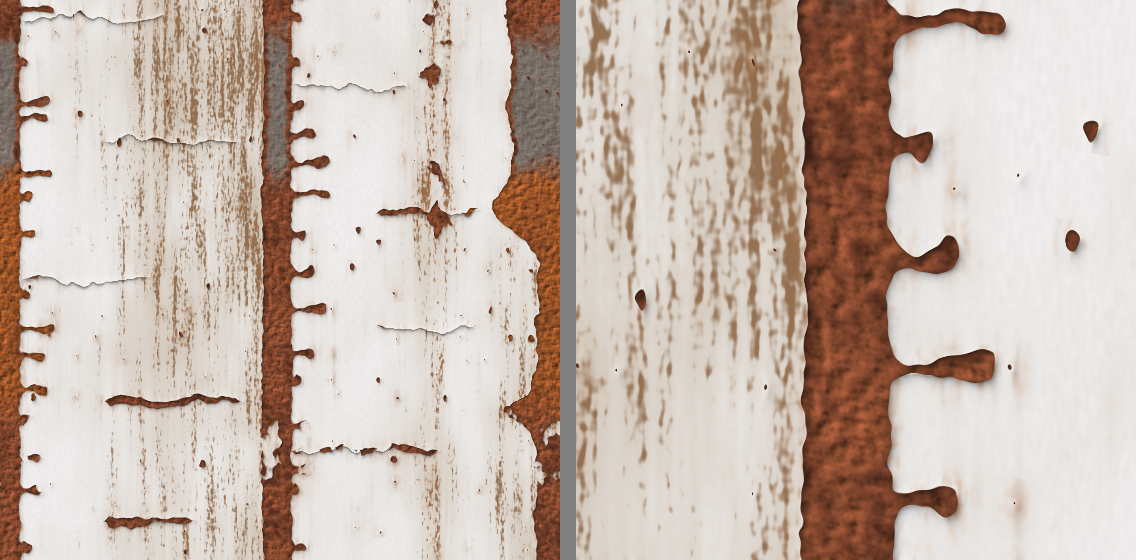
Left: the whole. Right: its middle third, enlarged.
A WebGL 1 fragment shader for this texture:

```glsl
precision highp float;
// Draws white paint peeling off rusted steel bands, with grime streaks and cracks.
uniform vec2 u_resolution;
const vec3 PAINT = vec3(.93, .925, .922), LIP = vec3(.97, .955, .935);
const vec3 DIRT = vec3(.79, .73, .66), STREAK = vec3(.53, .38, .25);
const vec3 RUST = vec3(.55, .30, .19), ORANGE = vec3(.64, .35, .15);
const vec3 DARK = vec3(.27, .14, .105), STEEL = vec3(.47, .43, .40);
const float ROWS = 15., CRACKS = 9.;          // fingers and tears per height
const float SPECKS = 26.;                     // speck cells per side
const float SIDE_EDGE = .035, MID_EDGE = .52; // right edges of the bands
const float STAIN_X = .778;                   // column of rust patches

vec2 hash2(vec2 p) {
  p = vec2(dot(p, vec2(127.1, 311.7)), dot(p, vec2(269.5, 183.3)));
  return fract(sin(p) * 43758.5);
}
float corner(vec2 cell, vec2 o, vec2 f) { return dot(hash2(cell + o) * 2. - 1., f - o); }
// Gradient noise, about -1 to 1
float noise(vec2 p) {
  vec2 i = floor(p), f = p - i, u = f * f * (3. - 2. * f), e = vec2(1, 0);
  return 1.4 * mix(mix(corner(i, e.yy, f), corner(i, e.xy, f), u.x),
                   mix(corner(i, e.yx, f), corner(i, e.xx, f), u.x), u.y);
}
float fbm(vec2 p) {
  return .6 * noise(p) + .3 * noise(p * 2.03 + 17.3) + .18 * noise(p * 4.1 + 52.4);
}
float smoothMin(float a, float b, float k) {
  float h = max(k - abs(a - b), 0.);
  return min(a, b) - h * h / k * .25;
}
float bell(float x, float width) { return exp(-x * x / (width * width)); }
float fall(float a, float b, float x) { return 1. - smoothstep(a, b, x); }

// Knobbed fingers of rust reaching right from an edge at x = 0
float fingers(vec2 p, float seed) {
  float d = 1.;
  for (float k = -1.; k < 2.; k++) {
    float id = floor(p.y * ROWS) + k;
    vec2 h = hash2(vec2(id, seed)), g = hash2(vec2(id, seed + 20.));
    float len = mix(.008, .065, h.x * h.x);
    float y = p.y - (id + .15 + .7 * h.y) / ROWS + .008 * noise(vec2(p.x * 35., id * 7.3));
    float x = clamp(p.x, -.02, len);
    float radius = mix(.0035, .006 + .004 * g.x, smoothstep(.3, 1., x / len));
    d = min(d, length(vec2(p.x - x, y)) - radius);
  }
  return d;
}
// Horizontal tears: x = distance to their rust, y = lip (+) or shadow (-)
vec2 cracks(vec2 p) {
  vec2 tear = vec2(1, 0);
  for (float id = 0.; id < CRACKS; id++) {
    float row = id * 7.3;
    vec2 h = hash2(vec2(id, 3)), g = hash2(vec2(id, 8));
    float start = mix(SIDE_EDGE, MID_EDGE, mod(id, 2.)) + .15 * step(.6, g.x);
    float outside = max(start - p.x, p.x - start - mix(.15, .3, h.x));
    float v = p.y - (id + .3 + .5 * h.y) / CRACKS;
    v += .02 * noise(vec2(p.x * 11., row)) + .009 * noise(vec2(p.x * 42., row));
    float thick = .009 * (noise(vec2(p.x * 24., row + 3.7)) + mix(-.4, .5, step(.55, g.y)));
    float fade = smoothstep(0., .015, -outside);
    tear.x = min(tear.x, max(abs(v) - thick * fade, outside));
    float relief = mix(-exp(min(v, 0.) * 330.), exp(-max(v, 0.) * 130.), smoothstep(-.001, .001, v));
    tear.y += relief * fade;
  }
  return tear;
}
// x = signed distance to rust (negative inside), y = crack relief
vec2 rustField(vec2 p) {
  p += .005 * vec2(noise(p * 36.), noise(p * 36. + 9.));
  p += .0028 * vec2(noise(p * 105.), noise(p * 105. + 5.));
  vec2 tear = cracks(p);
  // Side band, wrapped around the left and right borders
  float x = fract(p.x + .5) - .5;
  float left = -.043 - .045 * smoothstep(.54, .64, p.y) + .02 * fbm(vec2(p.y * 15., 4.5));
  left -= .04 * bell(p.y - .63, .045) + .05 * bell(p.y - .265, .025);
  float side = max(left - x, x - SIDE_EDGE);
  side = smoothMin(side, fingers(vec2(x - SIDE_EDGE, p.y), 1.), .016);
  // Middle band
  float mid = max(.47 + .006 * noise(vec2(p.y * 5., 2.5)) - p.x, p.x - MID_EDGE);
  mid = smoothMin(mid, fingers(vec2(p.x - MID_EDGE, p.y), 6.), .016);
  // Patches down the stain column, and scattered specks
  float limit = .08 + 9. * abs(p.x - STAIN_X) + .35 * fall(.5, .6, p.y);
  float patches = .035 * (limit - fbm(p * vec2(26, 19)));
  vec2 cell = floor(p * SPECKS), g = hash2(cell + 90.);
  float speck = length((p - (cell + .25 + .5 * hash2(cell + 40.)) / SPECKS) * vec2(1.2, .8));
  speck += step(.22, g.y) - mix(.0006, .006, g.x * g.x * g.x * g.x);
  float d = min(min(min(side, mid), min(patches, speck)), tear.x);
  // Paint flakes still clinging to the bands
  float flakes = fbm(p * vec2(30, 18) + 50.) - .05 - 50. * (p.y - .2) * (p.y - .2);
  return vec2(max(d, .03 * flakes), tear.y);
}
vec3 paintColor(vec2 p, float d) {
  float column = bell(p.x - STAIN_X, .04) * mix(.5, .9, smoothstep(.4, .6, p.y));
  float grime = smoothstep(.05, .46, p.x) * fall(.47, .5, p.x) * mix(.65, 1.05, smoothstep(.4, .5, p.y));
  grime += .1 + column + .6 * smoothstep(.82, .95, p.x) * fall(.5, .62, p.y);
  float cloud = fbm(p * vec2(9, 4));
  float fine = noise(p * vec2(300, 95)) + .5 * noise(p * 210.);
  float streak = .8 * noise(p * vec2(62, 4)) + .6 * noise(p * vec2(165, 13)) + .65 * fine;
  float dirt = grime * (.65 + .8 * cloud + .35 * streak) + .02 + .25 * cloud;
  vec3 col = mix(PAINT, DIRT, clamp(dirt, 0., 1.));
  float marks = smoothstep(.45, 1.1, streak + .65 * grime + .4 * cloud - .12) * smoothstep(.03, .4, grime);
  col = mix(col, mix(STREAK, ORANGE * .9, .6 * column), .85 * marks);
  float bleed = exp(-max(d, 0.) * 130.) * smoothstep(-.3, .8, streak + cloud);
  return mix(col, ORANGE, .4 * bleed) * (1. + .025 * fine);
}
vec3 rustColor(vec2 p, float d, float relief) {
  float grain = fbm(p * 95.), tone = fbm(p * 13.);
  float bump = fbm(p * 95. + vec2(-.3, .3)) - grain;
  float orange = smoothstep(.22, .32, p.y) * fall(.66, .74, p.y) * step(.3, abs(p.x - .5));
  vec3 col = mix(RUST, ORANGE, orange * .8);
  col = mix(col, DARK, smoothstep(-.15, .55, .8 * grain + .5 * tone) * mix(.85, .5, orange));
  float y = p.y + .06 * tone + .03 * grain;
  float bare = smoothstep(.66, .73, y) * fall(.91, .96, y) * smoothstep(.005, .012, -d - .008 * grain);
  col = mix(col, STEEL * (1. + .15 * tone), bare * smoothstep(.6, .2, grain + tone * .4));
  float edge = exp(min(d, 0.) * 300.);
  return col * (1. - mix(.85, .4, bare) * bump) * (1. - edge * (.2 + .4 * max(relief, 0.)));
}
void main() {
  vec2 p = gl_FragCoord.xy / u_resolution, field = rustField(p);
  float d = field.x, blur = .7 / u_resolution.y;
  float relief = clamp((rustField(p + vec2(-.003, .004)).x - d) / .005, -1., 1.);
  // Paint with bright lips and thin cast shadows
  float rim = exp(-max(d, 0.) * 400.);
  vec3 paint = mix(paintColor(p, d), LIP, .75 * clamp(field.y, 0., 1.));
  paint *= 1. - .65 * clamp(-field.y, 0., 1.);
  paint = mix(paint, LIP, .6 * rim * max(relief, 0.));
  paint *= 1. - .5 * rim * max(-relief, 0.);
  gl_FragColor = vec4(mix(rustColor(p, d, relief), paint, smoothstep(-blur, blur, d)), 1);
}
```
